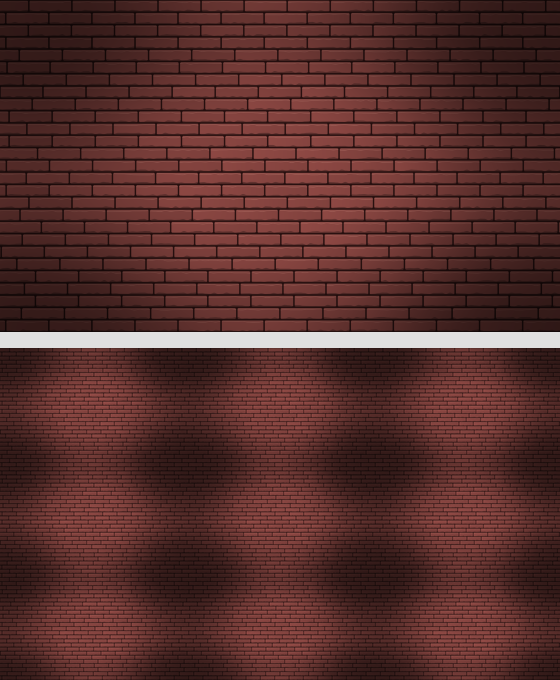
Top, the tile; bottom, the same tile 3 across and 3 down.
A WebGL 2 fragment shader for this texture:

```glsl
#version 300 es
precision highp float;
uniform vec2 u_resolution;
out vec4 outColor;

const vec2 BRICKS = vec2(13.0, 27.0);   // repeats across and down
const float STAGGER = 14.0 / 27.0;      // row shift, whole after all rows
const float PI = 3.14159265;
const vec3 BRICK = vec3(0.515, 0.262, 0.245);
const vec3 HIGHLIGHT = vec3(0.69, 0.44, 0.40);
const vec3 MORTAR = vec3(0.15, 0.058, 0.056);

float hash(vec2 p) {
    vec3 q = fract(p.xyx * vec3(0.1031, 0.1030, 0.0973));
    q += dot(q, q.yzx + 33.33);
    return fract((q.x + q.y) * q.z);
}

// Smooth one-dimensional noise, one strand per seed
float waveNoise(float x, float seed) {
    float i = floor(x);
    float f = fract(x);
    return mix(hash(vec2(i, seed)), hash(vec2(i + 1.0, seed)), f * f * (3.0 - 2.0 * f));
}

float roundedBox(vec2 p, vec2 halfSize, float radius) {
    vec2 q = abs(p) - halfSize + radius;
    return length(max(q, 0.0)) + min(max(q.x, q.y), 0.0) - radius;
}

// 1 inside, 0 outside, softened over one pixel
float cover(float d, float px) {
    return 1.0 - smoothstep(-0.7 * px, 0.7 * px, d);
}

// Broad glow with dim corners that wraps at every edge
float wallLight(vec2 uv) {
    vec2 s = sin(PI * (uv - vec2(0.5, 0.45)));
    float d = dot(s * s, vec2(1.18, 0.82));
    return mix(1.02, 0.38, smoothstep(0.1, 2.0, d));
}

// p is measured in row heights from the brick centre
vec3 brickFace(vec2 p, vec2 halfSize, float seed, float px) {
    vec3 color = BRICK * (0.96 + 0.08 * hash(vec2(seed, 7.0)));
    color *= 1.0 - 0.035 * p.x / halfSize.x;

    // Ragged shadow along the bottom
    float bottomWave = waveNoise(p.x * 3.0 + 20.0, seed + 3.0);
    float bottom = p.y + halfSize.y - 0.04 - 0.13 * bottomWave;
    color *= mix(1.0, 0.70, cover(bottom, px));

    // Worn lip and its bright rim along the top
    float topWave = waveNoise(p.x * 2.3 + 40.0, seed + 11.0);
    float top = halfSize.y - p.y - 0.08 - 0.11 * topWave;
    color = mix(color, HIGHLIGHT, 0.16 * cover(top, px));
    color = mix(color, HIGHLIGHT, 0.40 * cover(abs(top) - 0.022, px));
    return color;
}

void main() {
    vec2 uv = gl_FragCoord.xy / u_resolution;
    float px = BRICKS.y / u_resolution.y;
    float brickLength = BRICKS.y / BRICKS.x * u_resolution.x / u_resolution.y;

    // Staggered courses with an uneven shift
    vec2 grid = uv * BRICKS;
    float row = floor(grid.y);
    grid.x += row * STAGGER + 0.34 * (hash(vec2(row, 5.0)) - 0.5);
    float column = mod(floor(grid.x), BRICKS.x);
    float seed = column + row * BRICKS.x;

    vec2 cell = vec2(brickLength, 1.0);
    vec2 p = (fract(grid) - 0.5) * cell;
    vec2 halfSize = cell * 0.5 - 0.045;
    float d = roundedBox(p, halfSize, 0.12);

    // Face, darkened rim and joints
    vec3 color = brickFace(p, halfSize, seed, px);
    color *= mix(1.0, 0.70, smoothstep(-0.06, 0.0, d));
    color = mix(MORTAR, color, cover(d, px));
    outColor = vec4(color * wallLight(uv), 1.0);
}
```
